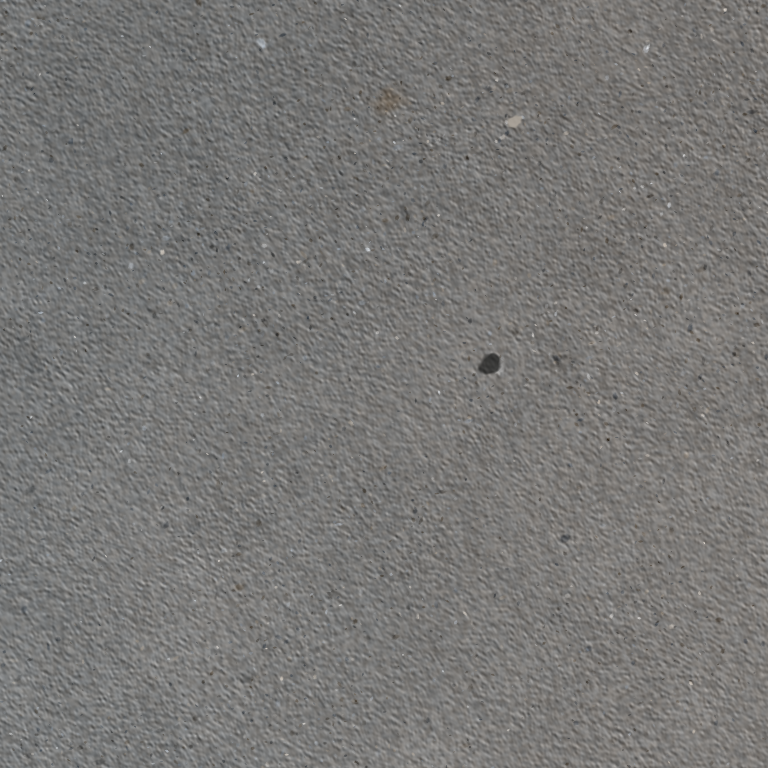
Give the GLSL for this texture, as a three.js fragment shader.

```glsl
// Worn asphalt: fine slanted grain lit like a relief, over slow shifts of tone.
// Layers of jittered cells scatter dark pits, pale chips and tinted stones;
// a few soft stains, one deep pit and one pebble finish the surface.

#define COOL_GREY vec3(0.468, 0.472, 0.471)
#define WARM_GREY vec3(0.486, 0.476, 0.465)
#define OCHRE vec3(0.46, 0.38, 0.29)
#define PIT_COLOR vec3(0.20, 0.20, 0.195)
#define PEBBLE_COLOR vec3(0.68, 0.65, 0.61)
#define GRAIN_FREQ vec2(160.0, 265.0)
#define GRAIN_ANGLE -0.56
#define GRAIN_CONTRAST 0.245
#define SPECK_DENSITY 0.22
#define PIT_CENTER vec2(0.638, 0.526)
#define PEBBLE_CENTER vec2(0.670, 0.842)
#define STAIN_CENTER vec2(0.506, 0.868)

varying vec2 vUv;

float hash(vec2 p) {
  return fract(sin(dot(p, vec2(12.9898, 78.233))) * 43758.5453);
}

float valueNoise(vec2 p) {
  vec2 cell = floor(p);
  vec2 f = fract(p);
  f = f * f * (3.0 - 2.0 * f);
  float low = mix(hash(cell), hash(cell + vec2(1.0, 0.0)), f.x);
  float high = mix(hash(cell + vec2(0.0, 1.0)), hash(cell + 1.0), f.x);
  return mix(low, high, f.y);
}

float fbm(vec2 p) {
  float sum = 0.0;
  float weight = 0.5;
  for (int i = 0; i < 4; i++) {
    sum += weight * valueNoise(p);
    p = p * 2.03 + vec2(17.3, 9.1);
    weight *= 0.5;
  }
  return sum / 0.9375;
}

// Rotates p into axes that lie along and across the given angle.
vec2 alignTo(vec2 p, float angle) {
  float c = cos(angle);
  float s = sin(angle);
  return vec2(c * p.x + s * p.y, c * p.y - s * p.x);
}

float grainHeight(vec2 p) {
  float coarse = valueNoise(alignTo(p, GRAIN_ANGLE) * GRAIN_FREQ);
  float fine = valueNoise(alignTo(p, GRAIN_ANGLE - 0.45) * GRAIN_FREQ * 1.35 + 31.7);
  return 0.58 * coarse + 0.42 * fine;
}

// Soft irregular ellipse: 1 inside, 0 outside.
float blob(vec2 p, vec2 radii, float angle, float softness) {
  vec2 q = alignTo(p, angle) / radii;
  float wobble = 0.45 * (valueNoise(q * 1.7 + angle * 13.0) - 0.5);
  return 1.0 - smoothstep(1.0 - softness, 1.0 + softness, length(q) + wobble);
}

// One layer of scattered specks: x is coverage, y a random tone.
vec2 speckLayer(vec2 p, float cells, float density) {
  vec2 id = floor(p * cells);
  vec2 seed = id + cells * 0.37;
  vec2 jitter = vec2(hash(seed + 3.1), hash(seed + 7.7));
  vec2 local = fract(p * cells) - mix(vec2(0.38), vec2(0.62), jitter);
  float size = mix(0.11, 0.23, hash(seed + 11.3));
  vec2 radii = size * vec2(1.0, mix(0.4, 0.85, hash(seed + 5.9)));
  float angle = GRAIN_ANGLE + 2.0 * (hash(seed + 19.4) - 0.5);
  float present = step(hash(seed + 23.8), density);
  return vec2(present * blob(local, radii, angle, 0.55), hash(seed + 29.2));
}

void main() {
  vec2 p = vUv;

  // Slow drift of hue and brightness.
  float broad = fbm(p * 3.5 + 4.2);
  float patches = fbm(p * 17.0 + 8.6);
  float warmth = smoothstep(0.0, 0.85, p.x + 0.5 * (broad - 0.5));
  vec3 color = mix(COOL_GREY, WARM_GREY, warmth);
  color += 0.04 * (broad - 0.5) + 0.05 * (patches - 0.5);
  color += 0.024 * (0.5 - p.y) - 0.014 * (1.0 - p.x) * p.y;

  // Relief grain: slope across the streaks, with a good share of plain height.
  vec2 bent = p + 0.008 * vec2(valueNoise(p * 9.0), valueNoise(p * 9.0 + 40.0));
  vec2 toLight = 0.0031 * vec2(0.53, 0.85);
  float height = grainHeight(bent);
  float relief = height - grainHeight(bent + toLight);
  float roughness = mix(0.75, 1.25, fbm(p * 11.0 + 2.0));
  color += GRAIN_CONTRAST * roughness * (0.6 * relief + 0.6 * (height - 0.5));
  float grainHue = valueNoise(p * 170.0 + 60.0) - 0.5;
  color += grainHue * vec3(0.016, 0.0, -0.016);

  // Faint smudges, then specks from large and rare to small and common.
  vec2 smudge = speckLayer(p + 0.31, 15.0, 0.14);
  color -= 0.06 * smudge.x * smudge.y;
  float cluster = mix(0.35, 1.7, smoothstep(0.35, 0.65, fbm(p * 6.0 + 13.0)));
  for (int i = 0; i < 4; i++) {
    float level = float(i);
    float cells = floor(36.0 * pow(1.38, level));
    vec2 offset = vec2(0.17, 0.29) * level;
    float density = SPECK_DENSITY * cluster * (0.25 + 0.25 * level);
    vec2 speck = speckLayer(alignTo(p + offset, 0.4 + level), cells, density);
    float pale = smoothstep(0.48, 0.52, speck.y);
    float glint = pow(speck.y, 16.0);
    float shift = mix(-0.15 + 0.18 * speck.y, 0.04 + 0.24 * glint, pale);
    float hue = hash(vec2(speck.y, cells)) - 0.5;
    color += speck.x * (shift + hue * vec3(0.05, 0.005, -0.05));
  }

  // Single marks: rusty stain, pale pebble, deep pit with a lit rim.
  float stain = blob(p - STAIN_CENTER, vec2(0.019, 0.013), 0.3, 0.8);
  color += 0.45 * stain * (OCHRE - WARM_GREY);
  float pebble = blob(p - PEBBLE_CENTER, vec2(0.010, 0.007), 0.25, 0.25);
  color = mix(color, PEBBLE_COLOR, 0.85 * pebble);
  float rim = blob(p - PIT_CENTER - vec2(0.013, -0.006), vec2(0.007, 0.005), 0.9, 0.4);
  color += 0.14 * rim;
  float pit = blob(p - PIT_CENTER, vec2(0.0145, 0.0115), 0.6, 0.22);
  color = mix(color, PIT_COLOR + 0.1 * relief, 0.92 * pit);

  gl_FragColor = vec4(clamp(color, 0.0, 1.0), 1.0);
}
```
